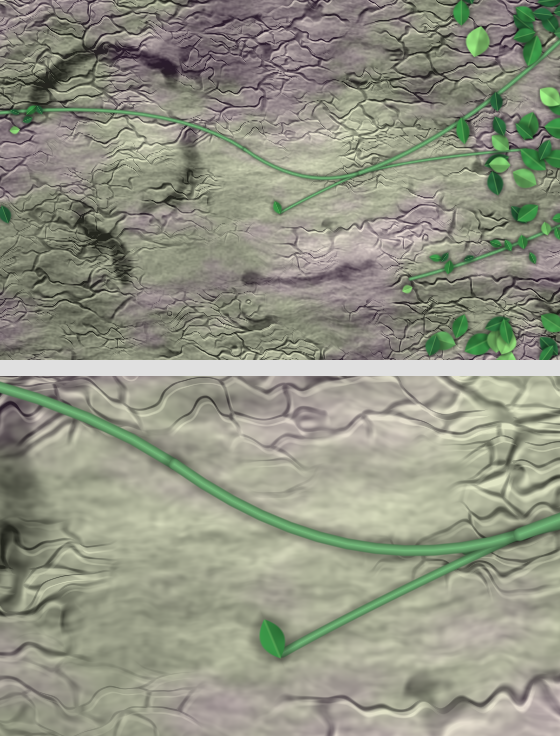
Top, the full canvas; bottom, a detail of the centre.
Give the GLSL for this texture, as a WebGL 1 fragment shader.

```glsl
precision highp float;
uniform vec2 u_resolution;

const vec3 BARK_DARK = vec3(.31, .295, .305);
const vec3 BARK_MID = vec3(.55, .54, .52);
const vec3 BARK_LIGHT = vec3(.77, .76, .71);
const vec3 OLIVE_TINT = vec3(0, .025, -.035);
const vec3 MAUVE_TINT = vec3(.025, -.015, .02);
const vec3 LEAF_DARK = vec3(.13, .33, .2);
const vec3 LEAF_MID = vec3(.19, .48, .23);
const vec3 LEAF_LIGHT = vec3(.5, .75, .42);
const vec3 VINE = vec3(.4, .63, .42);
const vec2 GRAIN = vec2(8, 21);
const vec2 LIGHT_STEP = vec2(-.0025, .0055);
const float RELIEF = 2.3;
const float CRACK_DEPTH = .17;
const vec2 TWIG_A = vec2(1.14, .225), TWIG_B = vec2(1.32, .27), TWIG_C = vec2(1.56, .375);

vec2 hash2(vec2 p) {
  vec3 q = fract(p.xyx * vec3(.1031, .103, .0973));
  q += dot(q, q.yzx + 33.33);
  return fract((q.xx + q.yz) * q.zy);
}

float noise(vec2 p) {
  vec2 i = floor(p), f = fract(p);
  f = f * f * (3. - 2. * f);
  return mix(mix(hash2(i).x, hash2(i + vec2(1, 0)).x, f.x),
             mix(hash2(i + vec2(0, 1)).x, hash2(i + 1.).x, f.x), f.y);
}

float fbm(vec2 p) {
  float sum = 0., amp = .5;
  for (int i = 0; i < 5; i++) {
    sum += amp * noise(p);
    p = mat2(1.9, .4, -.4, 1.9) * p + 17.3;
    amp *= .52;
  }
  return sum;
}

float blob(vec2 p, vec2 centre, vec2 radius) {
  vec2 d = (p - centre) / radius;
  return exp(-dot(d, d));
}

// Gaps between irregular plates
float cracks(vec2 p) {
  float near = 9., second = 9.;
  for (int y = -1; y <= 1; y++) for (int x = -1; x <= 1; x++) {
    vec2 cell = floor(p) + vec2(x, y);
    float d = length(cell + hash2(cell + 40.) - p);
    second = min(second, max(near, d));
    near = min(near, d);
  }
  return 1. - smoothstep(.02, .15, second - near);
}

float crackMap(vec2 p) {
  vec2 q = p + .045 * (vec2(noise(p * 14.), noise(p * 17. + 50.)) - .5);
  q += .016 * (vec2(noise(p * 50.), noise(p * 55. + 9.)) - .5);
  float coarse = cracks(q * GRAIN) * smoothstep(.35, .6, noise(p * vec2(6, 11) + 3.));
  float fine = cracks(q * GRAIN * 1.9 + 30.) * smoothstep(.42, .7, noise(p * vec2(9, 14) + 71.));
  return max(coarse, .7 * fine);
}

// Distance to a quadratic curve, by short segments
float curve(vec2 p, vec2 a, vec2 b, vec2 c) {
  float best = 9.;
  vec2 from = a;
  for (int i = 1; i <= 12; i++) {
    float t = float(i) / 12.;
    vec2 to = mix(mix(a, b, t), mix(b, c, t), t), s = to - from;
    float h = clamp(dot(p - from, s) / dot(s, s), 0., 1.);
    best = min(best, length(p - from - s * h));
    from = to;
  }
  return best;
}

float fissure(vec2 p, vec2 a, vec2 b, vec2 c, float width) {
  float ragged = width * (.2 + 1.6 * noise(p * 23.));
  return 1. - smoothstep(.2 * ragged, ragged, curve(p, a, b, c));
}

vec3 bark(vec2 p) {
  vec2 w = p + .05 * (vec2(fbm(p * 9.), fbm(p * 9. + 31.)) - .5);
  float crack = crackMap(p);
  float worn = blob(p, vec2(.56, .32), vec2(.19, .11)) + .6 * blob(p, vec2(.08, .4), vec2(.16, .2));
  float rough = 1. - .7 * min(worn, 1.);
  float slope = fbm(w * GRAIN) - fbm((w + LIGHT_STEP) * GRAIN);
  slope += CRACK_DEPTH * (crackMap(p + LIGHT_STEP) - crack);
  float sun = .36 * blob(w, vec2(.98, .41), vec2(.36, .22)) + .5 * blob(w, vec2(.4, .61), vec2(.1, .09));
  sun += .16 * blob(w, vec2(.9, .63), vec2(.3, .06)) - .12 * blob(w, vec2(.8, 1), vec2(.9, .15));
  float pits = fissure(w, vec2(.1, .73), vec2(.25, .95), vec2(.48, .8), .028);
  pits = max(pits, fissure(w, vec2(.24, .39), vec2(.33, .33), vec2(.35, .22), .04));
  pits = max(pits, .8 * fissure(w, vec2(.53, .63), vec2(.58, .5), vec2(.4, .41), .03));
  pits = max(pits, .8 * fissure(w, vec2(.68, .23), vec2(.85, .2), vec2(1.02, .27), .018));
  float tone = .47 + sun + .75 * (fbm(w * vec2(5, 10) + 7.) - .5) * rough;
  tone += RELIEF * slope * rough + .16 * (noise(p * 150.) - .5);
  tone -= .42 * crack * rough + .65 * pits;
  vec3 col = mix(BARK_DARK, BARK_MID, clamp(tone * 2., -.7, 1.));
  col = mix(col, BARK_LIGHT, clamp(tone * 2. - 1., 0., 1.5));
  return col + mix(MAUVE_TINT, OLIVE_TINT, smoothstep(.3, .65, fbm(p * vec2(5, 8) + 60.) + .2 * worn));
}

void vine(inout vec3 col, vec2 p, vec2 a, vec2 b, vec2 c, float width) {
  float d = curve(p, a, b, c), px = 1. / u_resolution.y;
  col *= mix(.78, 1., smoothstep(width, width * 2.8, d));
  vec3 body = VINE * mix(1.15, .75, min(d / width, 1.));
  col = mix(col, body, 1. - smoothstep(width - px, width + px, d));
}

// Chance that a leaf grows at a place
float growth(vec2 c, bool large) {
  if (large) return .95 * blob(c, vec2(1.5, .64), vec2(.14, .21)) + blob(c, vec2(1.52, .95), vec2(.09, .08))
    + blob(c, vec2(1.27, .98), vec2(.04)) + .9 * blob(c, vec2(1.42, .05), vec2(.19, .07));
  float d = curve(c, TWIG_A, TWIG_B, TWIG_C);
  return .6 * exp(-d * d * 1100.) + blob(c, vec2(.79, .415), vec2(.028, .02))
    + blob(c, vec2(.05, .69), vec2(.04, .03));
}

void leaves(inout vec3 col, vec2 p, float size, float seed, bool large) {
  float px = 1. / u_resolution.y;
  for (int y = -1; y <= 1; y++) for (int x = -1; x <= 1; x++) {
    vec2 id = floor(p / size) + vec2(x, y);
    vec2 r = hash2(id + seed), s = hash2(id + seed + 19.);
    vec2 c = (id + .2 + .6 * r) * size;
    if (s.x > growth(c, large)) continue;
    float turn = 6.283 * s.y, span = .42 + .2 * r.x;
    vec2 q = mat2(cos(turn), -sin(turn), sin(turn), cos(turn)) * (p - c) / (size * span);
    float d = (abs(q.y) - mix(.45, .75, r.y) * (1. - q.x * q.x)) * size * span * .75;
    vec3 tint = mix(LEAF_DARK, LEAF_MID, smoothstep(.1, .7, r.x));
    tint = mix(tint, LEAF_LIGHT, smoothstep(.7, 1., r.y));
    tint *= .95 + .2 * smoothstep(-.06, .06, q.y) + .3 * (noise(p * 60.) - .5);
    tint = mix(tint, LEAF_LIGHT, .35 * (1. - smoothstep(0., .1, abs(q.y))));
    col *= mix(.72, 1., smoothstep(0., .012, d));
    col = mix(col, tint, 1. - smoothstep(-px, px, d));
  }
}

void main() {
  vec2 p = gl_FragCoord.xy / u_resolution.y, fork = vec2(1, .52), bend = vec2(.68, .585);
  vec3 col = bark(p);
  vine(col, p, vec2(.95, .505), vec2(1.12, .56), vec2(1.46, .585), .004);
  vine(col, p, vec2(.78, .41), vec2(.85, .45), fork, .004);
  vine(col, p, vec2(-.02, .685), vec2(.46, .73), bend, .005);
  vine(col, p, bend, vec2(.84, .47), fork, .005);
  vine(col, p, fork, vec2(1.26, .61), vec2(1.56, .89), .006);
  leaves(col, p, .075, 5., true);
  leaves(col, p, .062, 83., true);
  vine(col, p, TWIG_A, TWIG_B, TWIG_C, .005);
  leaves(col, p, .034, 47., false);
  gl_FragColor = vec4(clamp(col, 0., 1.), 1);
}
```
